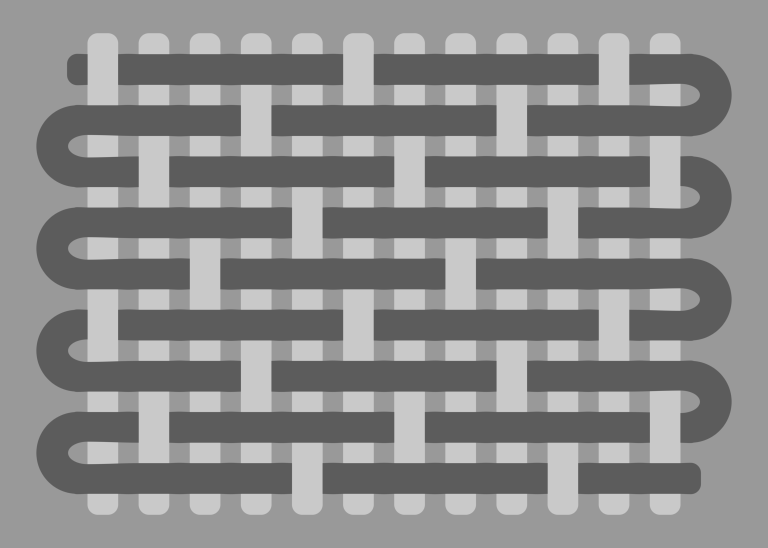
Give the GLSL for this pattern, as a Shadertoy shader.

```glsl
// A flat weave: twelve upright strips crossed by one cord that snakes through
// nine rows, turning at alternate sides. Signed distances give the shapes and
// a modular rule (every fifth crossing, shifting by two) puts strips on top.

// Lengths are in units of the strip spacing, centred on the canvas.
const float WARPS = 12.0;
const float ROWS = 9.0;
const vec2 CANVAS_CELLS = vec2(15.0, 10.72);
const float HALF_WIDTH = 0.3;       // half width of strip and cord
const float CORNER = 0.2;           // rounding of the free ends
const float WARP_REACH = 4.71;      // half length of a strip
const float CORD_REACH = 6.2;       // half length of a straight row
const float BULGE = 0.007;          // cord swelling between strips
const float TURN_X = 6.0;           // centre of the outer bend
const float TURN_RADIUS = 0.8;
const float EYE_X = 5.8;            // where the inner bend starts to close
const float EYE_START = 4.8;
const float EYE_LENGTH = 0.38;
const float EYE_FLARE = 0.02;
const float WEAVE_PERIOD = 5.0;
const float WEAVE_SHIFT = 2.0;

const vec3 GROUND = vec3(0.60);
const vec3 STRIP = vec3(0.79);
const vec3 CORD = vec3(0.36);

float roundBox(vec2 p, vec2 halfSize, float radius) {
    vec2 q = abs(p) - halfSize + radius;
    return length(max(q, 0.0)) + min(max(q.x, q.y), 0.0) - radius;
}

float ellipse(vec2 p, vec2 radii) {
    float k = length(p / radii);
    return k * (k - 1.0) / length(p / (radii * radii));
}

// Cord: straight rows joined by discs, with a tapered eye cut from each bend.
// "down" counts rows from the top; "offset" is the distance to the strip axis.
float cordDistance(float x, float down, float row, float offset) {
    float swell = BULGE * smoothstep(0.25, 0.5, abs(offset));
    float d = roundBox(vec2(x, down - row), vec2(CORD_REACH, HALF_WIDTH + swell), CORNER);

    // Right bends follow even rows, left bends follow odd rows
    float first = x > 0.0 ? 0.5 : 1.5;
    float lastTurn = floor((ROWS - 1.0) / 2.0) - 1.0;
    float turn = clamp(round((down - first) / 2.0), 0.0, lastTurn);
    float dy = down - first - 2.0 * turn;
    float side = abs(x);
    d = min(d, length(vec2(side - TURN_X, dy)) - TURN_RADIUS);

    float eyeHeight = 0.5 - HALF_WIDTH + EYE_FLARE * smoothstep(EYE_START, EYE_X, side);
    vec2 q = vec2(max(side - EYE_X, 0.0), max(abs(dy), 0.001));
    float eye = max(ellipse(q, vec2(EYE_LENGTH, eyeHeight)), EYE_START - side);
    return max(d, -eye);
}

float coverage(float d, float pixel) {
    return smoothstep(0.7, -0.7, d / pixel);
}

void mainImage(out vec4 fragColor, in vec2 fragCoord) {
    vec2 fit = iResolution.xy / CANVAS_CELLS;
    float spacing = min(fit.x, fit.y);
    float pixel = 1.0 / spacing;
    vec2 p = (fragCoord - 0.5 * iResolution.xy) / spacing;

    // Nearest strip and row
    float middle = 0.5 * (WARPS - 1.0);
    float warp = clamp(round(p.x + middle), 0.0, WARPS - 1.0);
    float offset = p.x + middle - warp;
    float down = 0.5 * (ROWS - 1.0) - p.y;
    float row = clamp(round(down), 0.0, ROWS - 1.0);

    float strip = coverage(roundBox(vec2(offset, p.y), vec2(HALF_WIDTH, WARP_REACH), CORNER), pixel);
    float cord = coverage(cordDistance(p.x, down, row, offset), pixel);

    // Strip hides the cord at its own crossings
    float over = mod(warp + WEAVE_SHIFT * row, WEAVE_PERIOD) < 0.5 ? 1.0 : 0.0;
    vec3 color = mix(GROUND, STRIP, strip);
    color = mix(color, CORD, cord * (1.0 - over * strip));
    fragColor = vec4(color, 1.0);
}
```
